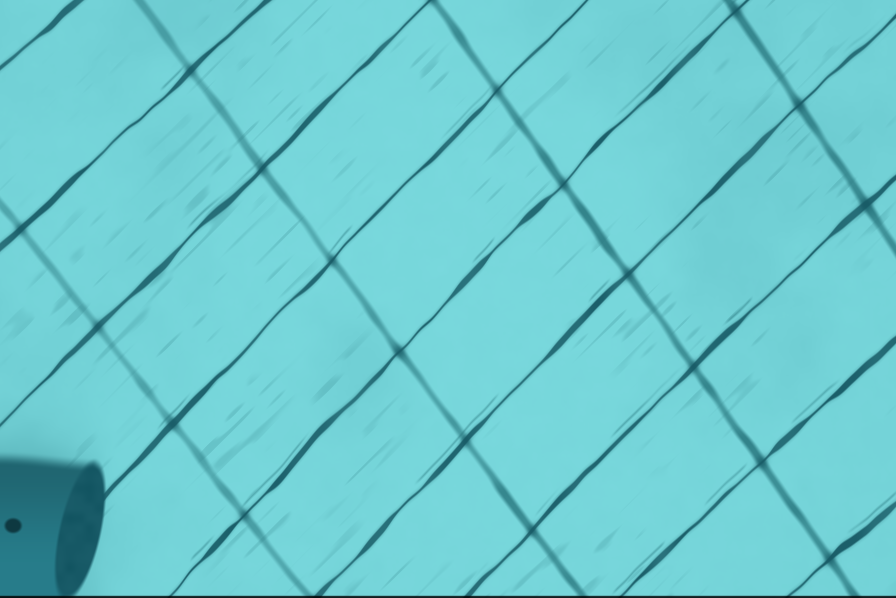
This texture is drawn by a Shadertoy shader. Its source:

```glsl
// Underwater pool tiles: skewed grout grid with rippled lines and a dark pipe end.
#define WATER vec3(0.470, 0.845, 0.862)
#define WATER_SHADE vec3(0.420, 0.790, 0.812)
#define GROUT_DARK vec3(0.090, 0.350, 0.395)
#define GROUT_SOFT vec3(0.160, 0.470, 0.500)
#define PIPE_BODY vec3(0.140, 0.450, 0.500)
#define PIPE_FACE vec3(0.085, 0.345, 0.395)
#define WOBBLE 0.007
#define THIN 0.0016
#define THICK 0.0052

float hash(vec2 p) {
    p = fract(p * vec2(0.1031, 0.1137));
    p += dot(p, p.yx + 33.33);
    return fract((p.x + p.y) * p.x * 57.3);
}

float noise(vec2 p) {
    vec2 cell = floor(p), f = fract(p);
    f = f * f * (3.0 - 2.0 * f);
    return mix(mix(hash(cell), hash(cell + vec2(1, 0)), f.x),
               mix(hash(cell + vec2(0, 1)), hash(cell + vec2(1, 1)), f.x), f.y);
}

float fbm(vec2 p) {
    float sum = 0.0, amp = 0.5;
    for (int i = 0; i < 4; i++) {
        sum += amp * noise(p);
        p = p * 2.03 + 17.1;
        amp *= 0.5;
    }
    return sum;
}

// Signed distance to the nearest line of a family (x) and its index (y).
vec2 nearestLine(float coord, float origin, float spacing, float slant) {
    float k = (coord - origin) / spacing;
    float index = floor(k + 0.5);
    return vec2((k - index) * spacing * slant, index);
}

float band(float d, float halfWidth, float blur) {
    return 1.0 - smoothstep(halfWidth - blur, halfWidth + blur, abs(d));
}

void mainImage(out vec4 fragColor, in vec2 fragCoord) {
    float px = 1.0 / iResolution.y;
    vec2 p = fragCoord * px;
    p.y = 1.0 - p.y;    // y runs down from the top edge
    float x2 = p.x * p.x;

    // Water: soft patches and a darker fringe
    vec2 fromCentre = p - vec2(0.75, 0.5);
    float shade = smoothstep(0.38, 0.75, fbm(p * 3.2 + 4.0)) * 0.6
                + dot(fromCentre, fromCentre) * 0.45;
    vec3 color = mix(WATER, WATER_SHADE, clamp(shade, 0.0, 1.0));
    color += 0.012 * (fbm(p * 38.0) - 0.5);

    // Faint scratches running roughly with the rising lines
    vec2 along = vec2(p.x - p.y, p.x + p.y);
    float scratch = smoothstep(0.73, 0.95, noise(along * vec2(10.0, 85.0) + 9.0))
                  * smoothstep(0.45, 0.7, noise(p * 7.0 + 31.0));
    color = mix(color, GROUT_SOFT, 0.20 * scratch);

    // Falling lines: broad, soft, stronger to the right
    vec2 fall = nearestLine(p.x, 0.2305 + 0.745 * p.y, 0.494 - 0.0353 * p.y, 0.80);
    float fallSeed = fall.y * 13.7 + 50.0;
    float fallD = fall.x + WOBBLE * 0.6 * (noise(vec2(p.y * 24.0, fallSeed)) - 0.5);
    float wear = noise(vec2(p.y * 34.0, fallSeed + 5.0));
    float strength = mix(0.50, 0.85, smoothstep(0.1, 1.1, p.x)) * mix(0.7, 1.1, wear);
    float fallLine = band(fallD, mix(0.0045, 0.0075, wear), 0.0045);
    color = mix(color, GROUT_SOFT, min(strength, 1.0) * fallLine);

    // Rising lines: thin, rippled, swelling into dark slivers
    vec2 rise = nearestLine(p.y, 1.3086 - 1.1159 * p.x + 0.0521 * x2,
                            0.2988 - 0.0707 * p.x + 0.0352 * x2, 0.69);
    float riseSeed = rise.y * 9.3 + 80.0;
    float ripple = noise(vec2(p.x * 15.0, riseSeed)) - 0.5
                 + 0.35 * (noise(vec2(p.x * 47.0, riseSeed)) - 0.5);
    float riseD = rise.x + WOBBLE * ripple;
    float swell = smoothstep(0.35, 0.9, noise(vec2(p.x * 19.0, riseSeed + 3.0)));
    float halfWidth = mix(THIN, THICK, swell);
    float riseLine = band(riseD, halfWidth, max(0.0016, px));
    float ink = mix(0.72, 0.96, noise(vec2(p.x * 28.0, riseSeed + 7.0)));
    color = mix(color, GROUT_SOFT, 0.25 * band(riseD, halfWidth + 0.002, 0.004));
    color = mix(color, GROUT_DARK, ink * riseLine);

    // Refracted fragments beside the rising lines
    float fragment = band(riseD + 0.013, 0.0016, 0.0022)
                   * smoothstep(0.62, 0.82, noise(vec2(p.x * 21.0, riseSeed + 11.0)));
    color = mix(color, GROUT_SOFT, 0.45 * fragment);

    // Dark blots where the lines cross
    float knot = exp(-(fallD * fallD + riseD * riseD) / 0.00009);
    color = mix(color, GROUT_DARK, 0.65 * knot);

    // Pipe: shaded body, tilted elliptical mouth and a small hole
    vec2 q = p - vec2(0.134, 0.888);
    vec2 axis = normalize(vec2(-0.22, 1.0));
    vec2 local = vec2(q.x * axis.y - q.y * axis.x, dot(q, axis));
    float mouth = (length(local / vec2(0.034, 0.116)) - 1.0) * 0.034;
    float top = 0.765 + 0.012 * smoothstep(0.0, 0.17, p.x);
    float body = smoothstep(top - 0.012, top + 0.014, p.y)
               * (1.0 - smoothstep(-0.004, 0.004, local.x));
    float halo = exp(-max(length(max(vec2(p.x - 0.16, 0.77 - p.y), 0.0)), 0.0) * 22.0);
    color = mix(color, GROUT_SOFT, 0.28 * halo * smoothstep(0.22, 0.05, p.x));
    vec3 bodyColor = PIPE_BODY * mix(0.88, 1.08, smoothstep(0.77, 0.95, p.y));
    color = mix(color, bodyColor, body);
    color = mix(color, PIPE_FACE + 0.03 * (noise(p * 60.0) - 0.5),
                1.0 - smoothstep(-0.003, 0.003, mouth));
    float hole = length((p - vec2(0.022, 0.879)) / vec2(1.15, 1.0));
    color = mix(color, PIPE_FACE * 0.65, 1.0 - smoothstep(0.009, 0.015, hole));

    // Dark rim along the bottom edge
    color *= mix(1.0, 0.15, smoothstep(0.995, 0.998, p.y));
    fragColor = vec4(color, 1.0);
}
```
